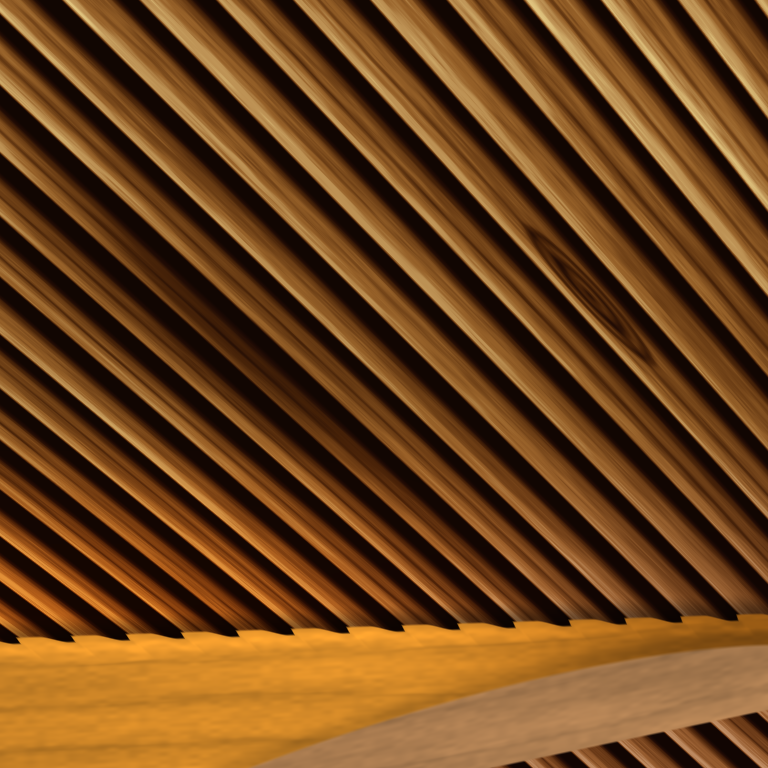
A WebGL 2 fragment shader for this texture:

```glsl
#version 300 es
precision highp float;
// Carved wooden louvres: a fan of diagonal slats above a warm curved rail.
// A fanned index numbers the slats; its fraction drives a light profile that
// a wood ramp colours, while value noise adds grain, wear and a long knot.
uniform vec2 u_resolution;
out vec4 fragColor;

const vec3 DEEP = vec3(0.12, 0.04, 0.015);
const vec3 SHADE = vec3(0.27, 0.13, 0.03);
const vec3 BROWN = vec3(0.42, 0.24, 0.08);
const vec3 TAN = vec3(0.59, 0.38, 0.16);
const vec3 PALE = vec3(0.74, 0.57, 0.33);
const vec3 CREAM = vec3(0.88, 0.77, 0.50);
const vec3 AMBER = vec3(0.85, 0.55, 0.16);
const vec3 ASH = vec3(0.66, 0.48, 0.31);

float hash(vec2 p) {
  return fract(sin(dot(p, vec2(127.1, 311.7))) * 43758.5453);
}

float noise(vec2 p) {
  vec2 i = floor(p), f = fract(p);
  f = f * f * (3.0 - 2.0 * f);
  return mix(mix(hash(i), hash(i + vec2(1, 0)), f.x),
             mix(hash(i + vec2(0, 1)), hash(i + vec2(1, 1)), f.x), f.y);
}

float fbm(vec2 p) {
  float sum = 0.0, amp = 0.5;
  for (int i = 0; i < 4; i++) {
    sum += amp * noise(p);
    p = p * 2.1 + 7.3;
    amp *= 0.5;
  }
  return sum;
}

float bell(float x, float width) {
  return exp(-x * x / (width * width));
}

// Wood colour from shadow (0) to highlight (1)
vec3 woodRamp(float light) {
  vec3 c = mix(DEEP * 0.55, DEEP, smoothstep(0.0, 0.12, light));
  c = mix(c, SHADE, smoothstep(0.1, 0.3, light));
  c = mix(c, BROWN, smoothstep(0.28, 0.48, light));
  c = mix(c, TAN, smoothstep(0.45, 0.68, light));
  c = mix(c, PALE, smoothstep(0.65, 0.87, light));
  return mix(c, CREAM, smoothstep(0.87, 1.15, light));
}

// Light across one slat: sharp lit edge, rounded face, dark gap
float slatProfile(float f, float width) {
  float face = mix(0.88, 0.56, smoothstep(0.06, 0.42, f));
  return smoothstep(0.0, 0.08, f) * face
       * (1.0 - smoothstep(width - 0.26, width + 0.04, f));
}

// Slat light with its own width, tone, groove and grain; along runs lengthwise
float slatLight(float index, float along, float spread) {
  float id = floor(index), f = fract(index);
  float seed = hash(vec2(id, 4.7));
  float bend = 0.08 * (noise(vec2(along * 4.0, id * 5.0)) - 0.5);
  float light = slatProfile(f, 0.70 + 0.12 * seed + spread + bend);
  float streak = fbm(vec2(f * 9.0 + id * 17.0, along * 5.0)) - 0.47;
  float fibre = noise(vec2(f * 32.0 + id * 41.0, along * 38.0)) - 0.5;
  float groove = step(0.45, seed) * bell(f - 0.3 - 0.15 * seed - bend, 0.035);
  light *= 0.9 + 0.2 * hash(vec2(id, 9.1)) + 0.55 * streak + 0.17 * fibre;
  return light * (1.0 - 0.3 * groove);
}

// Elongated growth rings; p is centred on the knot, in slat space
float knot(vec2 p) {
  float r = length(p / vec2(0.24, 0.095));
  float ring = 0.5 + 0.5 * cos(r * 14.0);
  return (1.0 - smoothstep(0.8, 1.1, r)) * (0.3 + 0.35 * ring);
}

// Flat board with flowing grain
vec3 board(vec3 base, vec2 p, float slope) {
  float across = p.y - slope * p.x;
  float flow = fbm(vec2(p.x * 3.0, across * 28.0));
  float fine = noise(vec2(p.x * 75.0, across * 190.0)) - 0.5;
  float vein = bell(fract(across * 17.0 + 0.7 * flow) - 0.5, 0.09);
  return base * (0.84 + 0.32 * flow + 0.08 * fine - 0.09 * vein);
}

void main() {
  float px = 1.0 / min(u_resolution.x, u_resolution.y);
  vec2 p = gl_FragCoord.xy * px;

  // Fan of slats
  float rise = p.y - 0.186;
  float index = (p.x - 0.7487 + 1.07 * rise) / (0.0749 + 0.031 * rise);
  float upper = smoothstep(0.75, 1.8, p.x + p.y);
  float light = slatLight(index, p.y, 0.1 * upper);
  light *= 0.92 + 0.2 * smoothstep(0.5, 1.0, p.y);
  light *= 1.0 - 0.55 * bell(index + 0.7, 1.0) * bell(p.y - 0.55, 0.25);
  light *= 1.0 - knot(vec2(index - 5.43, p.y - 0.615));
  vec3 color = woodRamp(light);
  float low = 1.0 - smoothstep(0.18, 0.5, p.y);
  vec3 lowTint = mix(vec3(1.22, 0.98, 0.6), vec3(1.0, 0.97, 1.2), smoothstep(0.2, 0.9, p.x));
  color *= mix(vec3(1), lowTint, low);

  // Warm rail, notched where the gaps meet it
  float f = fract(index);
  float notch = smoothstep(0.4, 0.8, f) * (1.0 - smoothstep(0.9, 1.0, f));
  float railTop = 0.169 + 0.032 * p.x - 0.008 * notch;
  color *= mix(0.6, 1.0, smoothstep(0.0, 0.03, p.y - railTop));
  vec3 rail = board(AMBER, p, 0.06);
  rail *= mix(vec3(1), vec3(0.72, 0.66, 0.5), smoothstep(0.45, 1.0, p.x));
  rail *= 1.0 + 0.1 * bell(p.y - railTop + 0.012, 0.008);
  color = mix(rail, color, smoothstep(-1.5 * px, 1.5 * px, p.y - railTop));

  // Ashen board sweeping up to the right
  float sweep = 0.16 * (1.0 - pow(max(1.0 - p.x, 0.0) / 0.675, 1.6));
  vec3 ash = board(ASH, p, 0.22);
  color *= 1.0 - 0.18 * bell(p.y - sweep - 0.006, 0.014);
  color = mix(ash, color, smoothstep(-0.003, 0.003, p.y - sweep));

  // Second row of slats in the lower corner
  float corner = 0.21 * (p.x - 0.64);
  float lowerIndex = (p.x - 0.69 + 1.1 * p.y) / 0.0745;
  vec3 lower = woodRamp(slatLight(lowerIndex, p.y, 0.0)) * vec3(1.0, 0.95, 1.15);
  color = mix(lower, color, smoothstep(-0.002, 0.002, p.y - corner));

  fragColor = vec4(color, 1.0);
}
```
